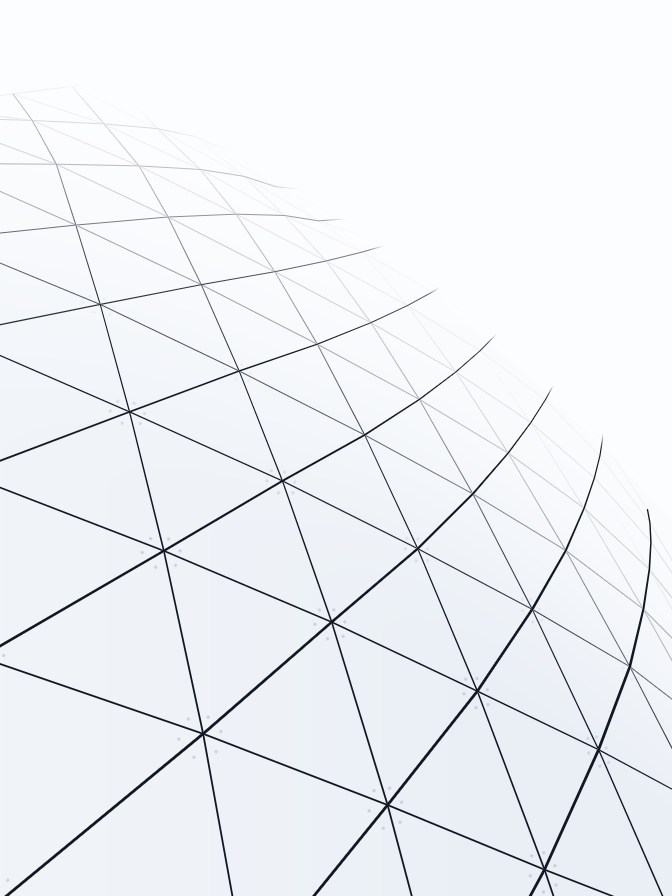
A Shadertoy shader for this pattern:

```glsl
// A pale dome of triangular panels under a white sky.
// A curved lattice formula places the joints; loops draw the three families
// of straight seams between them, plus small rivets in the panel corners.

// Joint of column k and row t, on a 576 x 768 canvas with y downward.
vec2 joint(float k, float t) {
    float t2 = t * t, t3 = t2 * t;
    float far = max(-3.0 - t, 0.0);
    vec2 base = vec2(205.0 + 34.7 * t + 2.3 * t2 + 0.09 * t3 - 8.0 * far,
                     318.0 + 83.2 * t + 10.0 * t2 + 0.9 * t3 + 0.1 * t2 * t2 - 7.0 * far * far);
    vec2 stride = vec2(67.0 + 3.7 * t - 0.25 * t2 + 0.04 * t3,
                       -23.0 - 13.8 * t - 2.2 * t2 - 0.33 * t3 - 0.055 * t2 * t2);
    // Strides shrink geometrically toward the horizon
    vec2 ratio = vec2(0.685 - 0.017 * t - 0.0025 * t2 + 0.028 * exp(-(k + 1.0) * (k + 1.0)),
                      k < 0.0 ? 0.657 : 0.8 - 0.027 * t);
    vec2 p = base + stride * (1.0 - pow(ratio, vec2(k))) / (1.0 - ratio);
    // Bend the outermost rows
    p.x -= 1.9 * max(k - 3.0, 0.0) * max(t - 2.0, 0.0);
    p.y += 1.6 * min(k * (k - 1.0), 6.0) * step(t, -1.5);
    return p;
}

float segment(vec2 p, vec2 a, vec2 b) {
    vec2 ab = b - a;
    return length(p - a - ab * clamp(dot(p - a, ab) / dot(ab, ab), 0.0, 1.0));
}

// Smooth coverage; shapes thinner than a pixel turn paler instead
float cover(float dist, float radius, float px) {
    float soft = max(radius, 0.5 * px);
    return clamp((soft - dist) / px + 0.5, 0.0, 1.0) * min(1.0, 2.0 * radius / px);
}

// Rivets near the three corners of a panel
float rivets(vec2 p, vec2 a, vec2 b, vec2 c) {
    vec2 mid = (a + b + c) / 3.0;
    return min(length(p - mix(a, mid, 0.17)),
           min(length(p - mix(b, mid, 0.17)), length(p - mix(c, mid, 0.17))));
}

void mainImage(out vec4 fragColor, in vec2 fragCoord) {
    vec2 uv = fragCoord / iResolution.xy;
    vec2 p = vec2(uv.x, 1.0 - uv.y) * vec2(576.0, 768.0);
    float px = 576.0 / iResolution.x;

    // Depth below the silhouette of the dome
    float depth = p.y - (62.0 + 0.25 * p.x + 0.00072 * p.x * p.x);

    // Sky and softly shaded panels
    float shade = smoothstep(-10.0, 330.0, depth) * mix(0.65, 1.0, uv.x);
    shade += 0.12 * smoothstep(-3.0, 3.0, depth) * smoothstep(0.35, 0.8, uv.x);
    vec3 color = mix(vec3(0.99, 0.992, 0.997), vec3(0.918, 0.938, 0.963), min(shade, 1.0));

    // Seam weights: wide arcs, thinner cross seams fading to the horizon
    float arcRadius = 0.36 + 0.85 * smoothstep(100.0, 650.0, p.y);
    arcRadius *= mix(0.6, 1.0, smoothstep(0.0, 200.0, depth));
    float thinRadius = 0.28 + 0.5 * smoothstep(0.0, 480.0, depth);
    float crossInk = smoothstep(-40.0, 280.0, depth);
    float seam = 0.0;
    float rivet = 1000.0;

    for (int row = -5; row < 5; row++) {
        float t = float(row);
        float arcInk = smoothstep(-6.5, 0.5, t);
        vec2 a = joint(-2.0, t);
        vec2 b = joint(-2.0, t + 1.0);
        for (int col = -2; col < 8; col++) {
            float k = float(col);
            vec2 c = joint(k + 1.0, t);
            vec2 d = joint(k + 1.0, t + 1.0);
            float ribInk = smoothstep(-80.0, 200.0, depth - 20.0 * k);
            seam = max(seam, arcInk * cover(segment(p, a, c), arcRadius, px));
            seam = max(seam, ribInk * cover(segment(p, a, b), thinRadius, px));
            seam = max(seam, crossInk * cover(segment(p, a, d), thinRadius, px));
            rivet = min(rivet, min(rivets(p, a, b, d), rivets(p, a, c, d)));
            a = c;
            b = d;
        }
    }

    // Rivets first, then seams above them
    float rivetInk = 0.2 * smoothstep(90.0, 350.0, depth);
    color = mix(color, vec3(0.3, 0.34, 0.4), rivetInk * cover(rivet, 1.4, px));
    seam *= smoothstep(-14.0, 4.0, depth);
    color = mix(color, vec3(0.07, 0.09, 0.14), seam);
    fragColor = vec4(color, 1.0);
}
```
